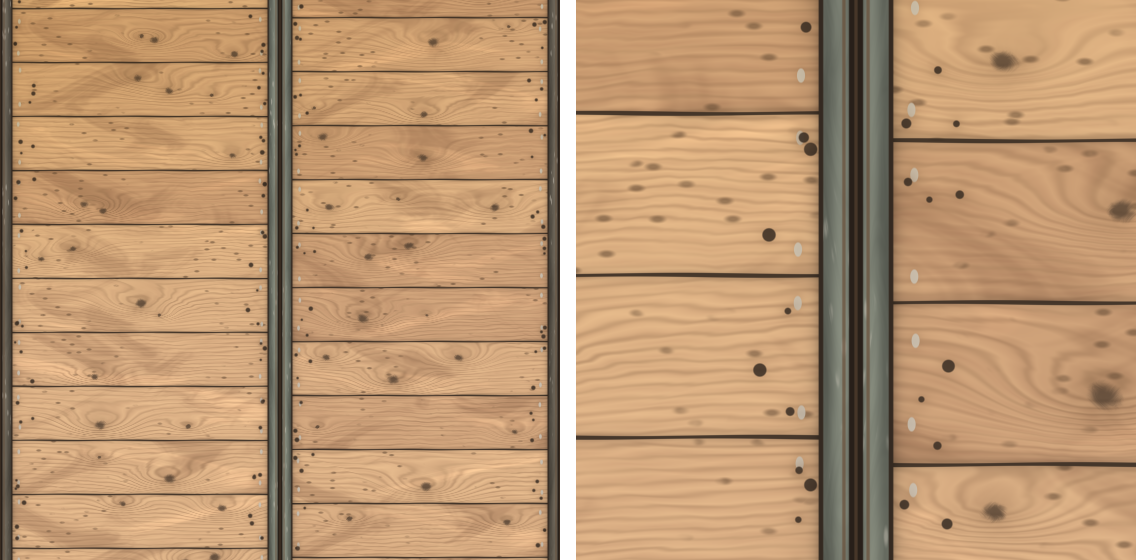
Left: the whole. Right: its middle third, enlarged.
Reproduce this texture procedurally as a WebGL 2 fragment shader.

```glsl
#version 300 es
precision highp float;
uniform vec2 u_resolution;
out vec4 outColor;

const float PANELS = 2.0;
const float PITCH = 0.0964;               // board height
const vec2 SEAM_START = vec2(0.0208, 0.0045); // lowest seam, left and right panel
const float SEAM_HALF = 0.0011;
const float POST_EDGE = 0.0222;           // where boards meet the post
const float POST_OUTER = 0.0195;
const float GROOVE = 0.0042;              // half width of the gap between posts
const float NAIL_INSET = 0.034;
const int KNOTS = 3;
const int END_MARKS = 5;                  // two nails, then holes
const vec3 LIGHT = vec3(0.89, 0.72, 0.545);
const vec3 MID = vec3(0.76, 0.58, 0.44);
const vec3 BROWN = vec3(0.57, 0.43, 0.31);
const vec3 DARK = vec3(0.24, 0.19, 0.15);
const vec3 POST = vec3(0.45, 0.44, 0.40);
const vec3 STEEL = vec3(0.80, 0.77, 0.72);
const vec3 HONEY = vec3(0.98, 0.95, 0.83); // tint of the upper left

float hash(vec2 p) {
    vec3 q = fract(p.xyx * 0.1031);
    q += dot(q, q.yzx + 33.33);
    return fract((q.x + q.y) * q.z);
}

vec2 hash2(vec2 p) { return vec2(hash(p), hash(p + 71.7)); }

// Distance to the nearest scattered point
float cellular(vec2 p) {
    vec2 cell = floor(p), f = p - cell;
    float best = 4.0;
    for (int y = -1; y <= 1; y++)
        for (int x = -1; x <= 1; x++) {
            vec2 o = vec2(x, y);
            vec2 d = o + hash2(cell + o) - f;
            best = min(best, dot(d, d));
        }
    return sqrt(best);
}

// Layered, bent sines, about -1 to 1
float waves(vec2 p) {
    float sum = 0.0, amp = 0.55;
    for (int i = 0; i < 4; i++) {
        p += 0.8 * sin(p.yx * 1.3 + float(i) * 1.7);
        sum += amp * sin(p.x + 0.6) * cos(p.y);
        p = mat2(1.6, 1.2, -1.2, 1.6) * p;
        amp *= 0.55;
    }
    return sum;
}

float disc(float d, float r, float blur) { return 1.0 - smoothstep(r - blur, r + blur, d); }

// One board: q runs from its lower left corner
vec3 board(vec2 q, vec2 id, float edge, float px) {
    float seed = hash(id + 3.1) * 90.0;
    float tone = hash(id + 8.7);
    float grain = q.y + 0.007 * waves(q * vec2(9.0, 22.0) + seed);
    float core = 0.0, halo = 0.0;

    // Knots push the grain into rings
    for (int i = 0; i < KNOTS; i++) {
        vec2 key = id * 7.3 + float(i) * 13.1;
        vec2 h = hash2(key);
        float present = step(hash(key + 5.5), 0.62);
        float r = mix(0.004, 0.0105, pow(hash(key + 9.2), 2.0));
        vec2 d = q - vec2(mix(0.06, 0.42, h.x), PITCH * mix(0.15, 0.85, h.y));
        vec2 wide = d * vec2(0.4, 1.0);
        grain += present * 5.0 * r * exp(-dot(wide, wide) / (8.0 * r * r));
        float dist = length(d * vec2(0.8, 1.0)) + 0.0018 * waves(q * 180.0 + seed);
        core = max(core, present * disc(dist, r * 0.65, r * 0.35));
        halo = max(halo, present * exp(-max(dist, 0.0) / (1.5 * r)));
    }

    // Growth lines, fibres and stains
    float rings = pow(0.5 + 0.5 * sin(grain * mix(550.0, 950.0, hash(id + 4.4)) + seed), 3.0);
    rings *= 0.55 + 0.45 * waves(q * vec2(7.0, 30.0) + seed + 20.0);
    float fibre = cellular(vec2(q.x * 13.0, grain * 240.0) + seed);
    float stain = smoothstep(0.05, 0.75, waves(q * vec2(13.0, 26.0) + seed + 40.0));
    float pale = smoothstep(0.25, 0.8, waves(q * vec2(8.0, 35.0) + seed + 60.0));
    vec3 c = mix(LIGHT, MID, 0.75 * tone * tone + 0.5 * (0.62 - fibre) + 0.4 * stain);
    c = mix(c, BROWN, clamp(0.38 * rings + 0.22 * stain + 0.5 * halo, 0.0, 0.85));
    c *= 1.0 + 0.09 * pale;
    float fleck = disc(cellular(q * vec2(24.0, 52.0) + seed), 0.1, 0.06);
    c = mix(c, BROWN * 0.75, fleck * 0.6 * smoothstep(0.0, 0.4, waves(q * 18.0 + seed)));
    c = mix(c, DARK * 1.25, core * 0.72);

    // Nails and dark holes near both ends
    float side = step(0.25, q.x);
    for (int i = 0; i < END_MARKS; i++) {
        vec2 h = hash2(id * 5.7 + vec2(side * 31.0, float(i) * 17.3));
        bool nail = i < 2;
        float height = nail ? mix(0.2, 0.8, float(i)) + 0.12 * (h.y - 0.5) : mix(0.08, 0.92, h.y);
        float inset = nail ? NAIL_INSET + 0.004 * (h.x - 0.5) : mix(0.027, 0.062, h.x * h.x);
        vec2 d = vec2(edge - inset, q.y - height * PITCH);
        float spot = nail ? length(d * vec2(1.5, 0.85)) : length(d);
        float size = nail ? 0.0036 : mix(0.0018, 0.004, hash(h * 91.0));
        c = mix(c, BROWN, 0.45 * exp(-spot / 0.004));
        c = mix(c, nail ? STEEL : DARK, 0.88 * disc(spot, size, px));
    }

    // Seam with a soft shadow
    float seam = min(q.y, PITCH - q.y) + 0.0004 * sin(q.x * 40.0 + id.x * 2.0);
    c *= 1.0 - 0.22 * exp(-max(seam, 0.0) / 0.0025);
    return mix(c, DARK, 0.92 * disc(seam, SEAM_HALF, px * 0.8));
}

// Worn metal post: edge is the distance from the gap between posts
vec3 post(vec2 p, float edge, float px) {
    float outer = smoothstep(0.2, 0.3, abs(p.x - 0.5));
    float wear = waves(p * vec2(110.0, 19.0));
    float scuff = disc(cellular(p * vec2(130.0, 32.0)), 0.16, 0.1) * smoothstep(0.0, 0.5, wear);
    vec3 c = POST * mix(vec3(0.96, 1.02, 1.01), vec3(0.8, 0.76, 0.73), outer);
    c *= 1.0 + 0.13 * wear + 0.16 * sin((edge - GROOVE) * 330.0);
    c = mix(c, STEEL, 0.45 * scuff);
    c = mix(c, BROWN * 0.72, 0.7 * disc(abs(edge - 0.0072), 0.001, px));
    vec3 gap = mix(DARK * 0.65, BROWN * 0.7, 0.5 * disc(edge, 0.001, px));
    c = mix(c, gap, disc(edge, GROOVE, px));
    return mix(DARK * 0.85, c, disc(edge, POST_OUTER, px));
}

void main() {
    vec2 p = gl_FragCoord.xy / u_resolution;
    float px = 1.0 / min(u_resolution.x, u_resolution.y);
    float panel = floor(p.x * PANELS);
    float x = p.x - panel / PANELS;
    float edge = min(x, 1.0 / PANELS - x);
    float rows = (p.y - mix(SEAM_START.x, SEAM_START.y, panel)) / PITCH;
    vec2 id = vec2(floor(rows) + 2.0, panel * 23.0 + 1.0);

    vec3 wood = board(vec2(x, fract(rows) * PITCH), id, edge, px);
    wood *= mix(vec3(1.0), HONEY, smoothstep(0.3, 1.0, p.y) * (1.0 - 0.6 * p.x));
    wood *= 1.0 - 0.25 * exp(-max(edge - POST_EDGE, 0.0) / 0.004);
    vec3 color = mix(wood, post(p, edge, px), disc(edge, POST_EDGE, px));
    outColor = vec4(color, 1.0);
}
```
